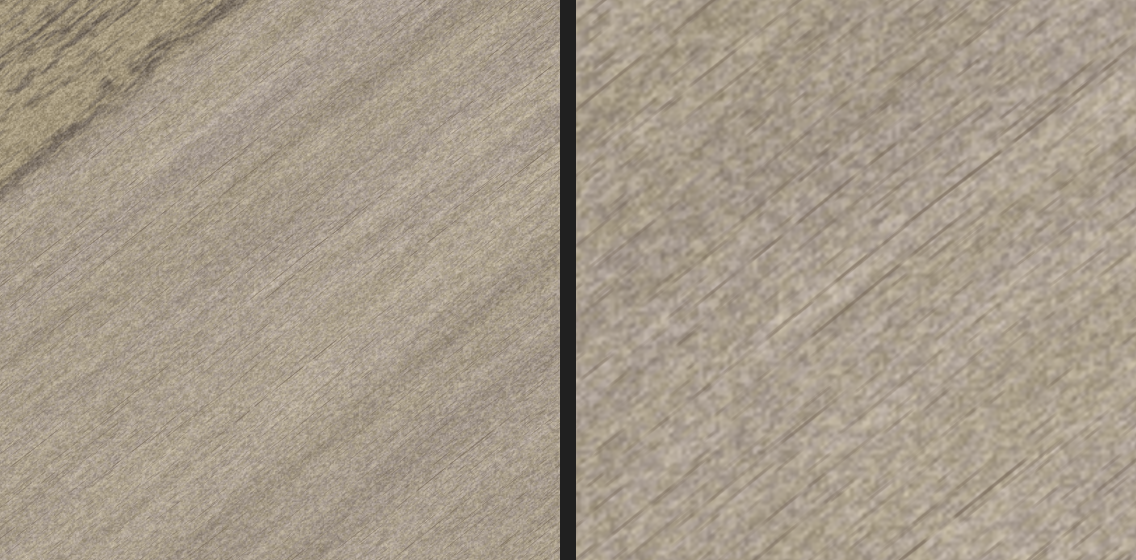
Left: the whole. Right: its middle third, enlarged.
Write a Shadertoy shader that draws this texture.

```glsl
// Weathered greyish-beige wood with diagonal grain, fine pores and a rough dark corner.

const float GRAIN_ANGLE = 0.663;
const vec3 WARM_WOOD = vec3(0.664, 0.620, 0.532);
const vec3 COOL_WOOD = vec3(0.644, 0.598, 0.562);
const vec3 PORE_BROWN = vec3(0.45, 0.39, 0.33);
const vec3 ROUGH_LIGHT = vec3(0.65, 0.60, 0.49);
const vec3 ROUGH_DARK = vec3(0.42, 0.38, 0.34);

float hash(vec2 p) {
    vec3 q = fract(vec3(p.xyx) * 0.1031);
    q += dot(q, q.yzx + 33.33);
    return fract((q.x + q.y) * q.z);
}

float noise(vec2 p) {
    vec2 cell = floor(p);
    vec2 f = fract(p);
    f = f * f * (3.0 - 2.0 * f);
    float low = mix(hash(cell), hash(cell + vec2(1, 0)), f.x);
    float high = mix(hash(cell + vec2(0, 1)), hash(cell + vec2(1, 1)), f.x);
    return mix(low, high, f.y);
}

// Noise centred on zero, stretched by separate frequencies along and across the grain
float streak(vec2 g, vec2 frequency, float seed) {
    return noise(g * frequency + seed) - 0.5;
}

// Soft band across the grain
float band(float across, float centre, float width) {
    float d = (across - centre) / width;
    return exp(-d * d);
}

// Thin dashes, one per cell, with random offset, length and strength
float pores(vec2 g, float spacing, float cellLength, float width, float seed) {
    float row = floor(g.y / spacing);
    float along = g.x / cellLength + hash(vec2(row, seed)) * 7.0;
    vec2 id = vec2(floor(along), row) + seed;
    float centre = mix(0.2, 0.8, hash(id + 3.7));
    float d = abs(fract(g.y / spacing) - centre) * spacing;
    float line = 1.0 - smoothstep(width * 0.2, width, d);
    float reach = mix(0.25, 0.5, hash(id + 9.1));
    float ends = 1.0 - smoothstep(reach * 0.5, reach, abs(fract(along) - 0.5));
    float broken = mix(0.25, 1.0, smoothstep(0.2, 0.7, noise(vec2(g.x * 90.0, row + seed))));
    return line * ends * broken * smoothstep(0.2, 0.95, hash(id + 5.3));
}

void mainImage(out vec4 fragColor, in vec2 fragCoord) {
    vec2 uv = fragCoord / iResolution.xy;

    // Grain coordinates: x along the fibres, y across them
    vec2 axis = vec2(cos(GRAIN_ANGLE), sin(GRAIN_ANGLE));
    vec2 g = vec2(dot(uv, axis), dot(uv, vec2(-axis.y, axis.x)));
    g.y += 0.008 * streak(g, vec2(2.5, 3.0), 11.0);
    g.y += 0.002 * streak(g, vec2(12.0, 18.0), 23.0);

    // Broad and fine fibre tones
    float tone = 0.030 * streak(g, vec2(1.4, 16.0), 31.0)
               + 0.040 * streak(g, vec2(2.8, 55.0), 47.0)
               + 0.045 * streak(g, vec2(9.0, 130.0), 59.0);
    float patchy = 0.5 + noise(g * vec2(3.5, 60.0) + 71.0);
    tone -= 0.042 * patchy * band(g.y, -0.185, 0.018);
    tone -= 0.028 * patchy * band(g.y, 0.270, 0.020);
    tone -= 0.024 * patchy * band(g.y, -0.330, 0.030);
    tone += 0.014 * band(g.y, -0.070, 0.060) + 0.010 * band(g.y, 0.040, 0.050);

    // Warm and grey streaks, with speckled colour
    float warmth = 0.52 + 0.50 * streak(g, vec2(1.5, 14.0), 83.0)
                 + 0.40 * streak(g, vec2(5.0, 65.0), 97.0)
                 + 1.00 * streak(g, vec2(150.0, 260.0), 103.0);
    warmth -= 0.25 * (band(g.y, 0.350, 0.050) + band(g.y, 0.020, 0.030));
    vec3 color = mix(COOL_WOOD, WARM_WOOD, clamp(warmth, 0.0, 1.0)) + tone + 0.009;

    // Short fibre grit
    float grit = 0.110 * streak(g, vec2(150.0, 380.0), 131.0)
               + 0.110 * streak(uv, vec2(400.0), 149.0);
    color += grit;

    // Pores of several sizes
    float dark = 0.60 * pores(g, 0.037, 0.55, 0.0016, 5.0);
    dark = max(dark, 0.50 * pores(g, 0.021, 0.30, 0.0015, 17.0));
    dark = max(dark, 0.40 * pores(g, 0.012, 0.12, 0.0015, 29.0));
    dark = max(dark, 0.35 * pores(g, 0.007, 0.030, 0.0014, 41.0));
    color = mix(color, PORE_BROWN, dark);

    // Pale flecks
    float fleck = smoothstep(0.70, 0.92, noise(g * vec2(9.0, 85.0) + 163.0));
    color += 0.025 * fleck;

    // Rough weathered corner with fine torn dark fibres
    float edge = g.y + 0.02 * streak(g, vec2(5.0, 12.0), 179.0);
    float rough = smoothstep(0.47, 0.54, edge);
    float torn = 0.38 + 0.40 * streak(g, vec2(5.0, 45.0), 191.0)
               + 0.60 * streak(g, vec2(18.0, 130.0), 211.0)
               + 0.60 * streak(g, vec2(55.0, 240.0), 223.0)
               + 0.20 * band(g.y, 0.525, 0.014) + 0.14 * band(g.y, 0.680, 0.025);
    vec3 weathered = mix(ROUGH_LIGHT, ROUGH_DARK, smoothstep(0.25, 1.0, torn));
    color = mix(color, weathered + grit * 1.1, rough * 0.9);

    fragColor = vec4(clamp(color, 0.0, 1.0), 1.0);
}
```
